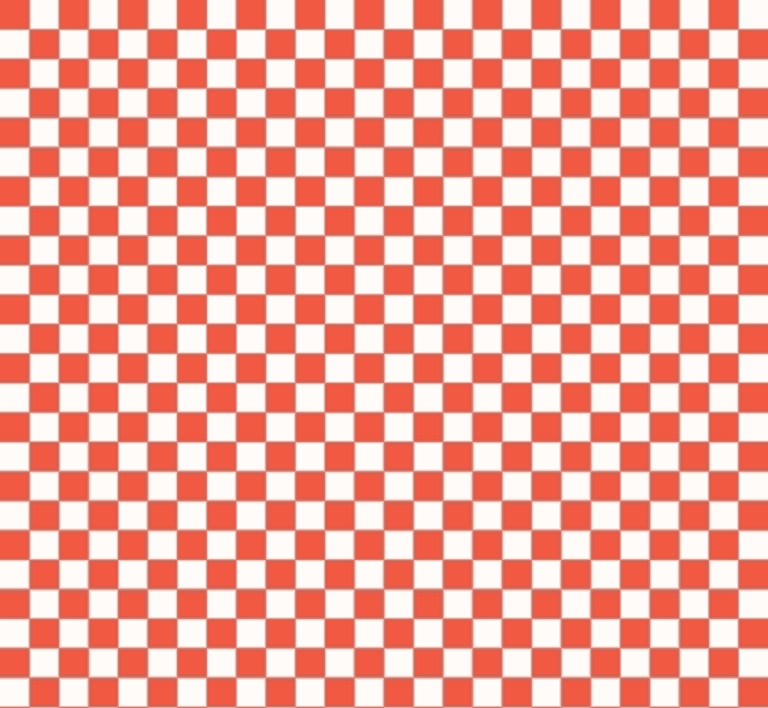
Reproduce this pattern procedurally as a Shadertoy shader.

```glsl
const vec2 CELLS = vec2(26.0, 24.03);

const vec3 WHITE = vec3(0.995, 0.985, 0.975);
const vec3 BLUSH = vec3(1.00, 0.88, 0.84);
const vec3 SEAM = vec3(0.92, 0.67, 0.63);
const vec3 DULL_RED = vec3(0.81, 0.46, 0.41);
const vec3 DEEP_RED = vec3(0.85, 0.37, 0.31);
const vec3 RED = vec3(0.945, 0.35, 0.257);

float hash(float n) {
    return fract(sin(n * 12.99) * 4375.85);
}

// Distance to the closest inner grid line, slightly uneven from line to line
float lineDistance(float x, float lastLine, float seed) {
    float line = clamp(round(x), 1.0, lastLine);
    return abs(x - line) * mix(0.85, 1.15, hash(line + seed));
}

// Signed distance to the checker edges, in cells: positive inside red squares
float checkerDistance(vec2 p) {
    float parity = mod(floor(p.x) + floor(p.y), 2.0);
    float edge = min(lineDistance(p.x, 25.0, 3.0), lineDistance(p.y, 24.0, 41.0));
    return edge * (1.0 - 2.0 * parity);
}

vec3 blendAt(vec3 below, vec3 above, float d, float level, float softness) {
    return mix(below, above, smoothstep(level - softness, level + softness, d));
}

// Soft bands running from the white square, across the seam, into the red
vec3 checkerColor(float d, float softness) {
    vec3 color = blendAt(WHITE, BLUSH, d, -0.067, softness);
    color = blendAt(color, SEAM, d, -0.030, softness);
    color = blendAt(color, DULL_RED, d, 0.0, softness);
    color = blendAt(color, DEEP_RED, d, 0.044, softness);
    return blendAt(color, RED, d, 0.110, softness);
}

void mainImage(out vec4 fragColor, in vec2 fragCoord) {
    vec2 uv = fragCoord / iResolution.xy;
    vec2 p = vec2(uv.x, 1.0 - uv.y) * CELLS;
    float pixel = CELLS.y / iResolution.y;
    float softness = max(0.02, 0.5 * pixel);
    fragColor = vec4(checkerColor(checkerDistance(p), softness), 1.0);
}
```
